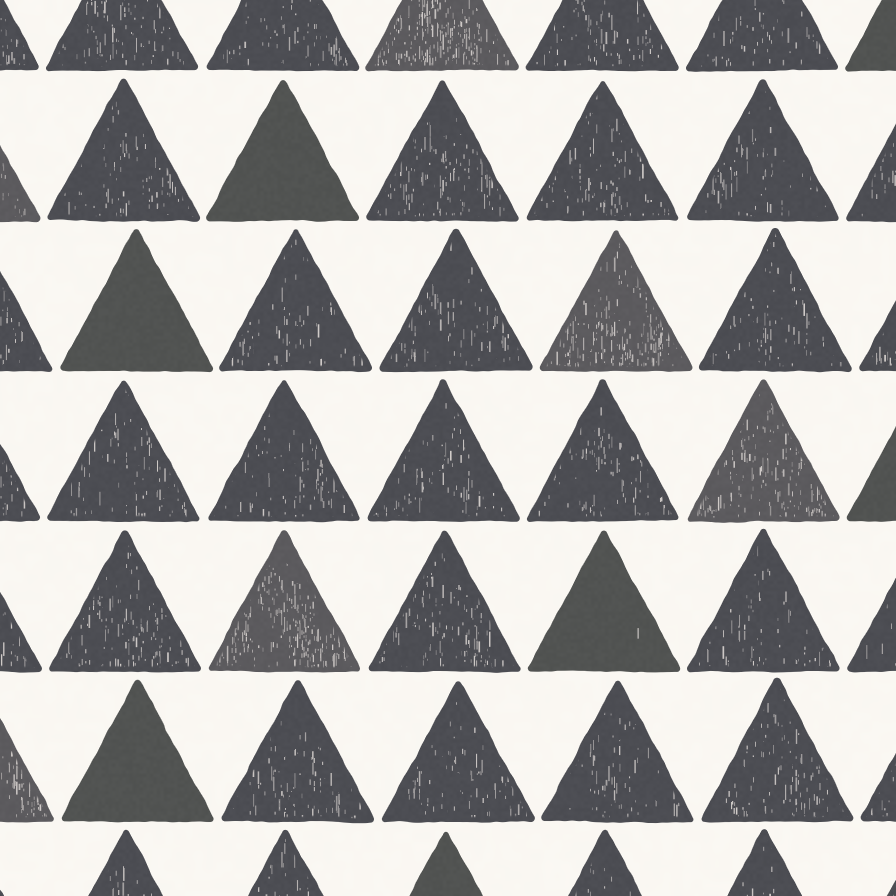
This pattern is drawn by a Shadertoy shader. Its source:

```glsl
const vec3 PAPER = vec3(0.98, 0.97, 0.95);
const vec3 INK_DARK = vec3(0.298, 0.302, 0.325);
const vec3 INK_PLAIN = vec3(0.318, 0.326, 0.320);
const vec3 INK_WORN = vec3(0.360, 0.355, 0.368);
const vec3 SCRATCH = vec3(0.82, 0.80, 0.79);

const vec2 PITCH = vec2(0.1784, 0.1677);      // column and row spacing
const vec2 FIRST = vec2(0.1367, 0.0788);      // center x, base depth from the top
const vec2 TRIANGLE = vec2(0.0813, 0.1510);   // half width, height before rounding
const float CORNER = 0.0037;
const float ROW_GAP = 0.0045;
const float ROW_DRIFT = 0.0006;
const float THIRD_ROW_SHIFT = 0.0142;
const float JITTER = 0.0016;
const float EDGE_WOBBLE = 0.0020;
const float SCRATCH_INSET = 0.0045;
const vec2 DASH_CELL = vec2(0.0029, 0.0180);
const vec2 FLECK_CELL = vec2(0.0023, 0.0065);

// Column of the plain and of the worn triangle in each row
const int PLAIN_COLUMN[7] = int[7](5, 1, 0, 5, 3, 0, 2);
const int WORN_COLUMN[7] = int[7](2, -1, 3, 4, 1, -1, 9);

float hash(vec2 p) {
    vec3 q = fract(p.xyx * 0.1031);
    q += dot(q, q.yzx + 33.33);
    return fract((q.x + q.y) * q.z);
}

float noise(vec2 p) {
    vec2 i = floor(p), f = fract(p);
    f = f * f * (3.0 - 2.0 * f);
    return mix(mix(hash(i), hash(i + vec2(1, 0)), f.x),
               mix(hash(i + vec2(0, 1)), hash(i + vec2(1, 1)), f.x), f.y);
}

// Isosceles triangle, apex at the origin, base at y = q.y
float triangleDistance(vec2 p, vec2 q) {
    p.x = abs(p.x);
    vec2 a = p - q * clamp(dot(p, q) / dot(q, q), 0.0, 1.0);
    vec2 b = p - q * vec2(clamp(p.x / q.x, 0.0, 1.0), 1.0);
    vec2 d = min(vec2(dot(a, a), p.y * q.x - p.x * q.y),
                 vec2(dot(b, b), q.y - p.y));
    return -sqrt(d.x) * sign(d.y);
}

// Vertical dashes, at most one per cell, staggered from column to column
float scratches(vec2 p, vec2 size, float density, float seed, float pixel) {
    float column = floor(p.x / size.x);
    p.y += size.y * hash(vec2(column, seed));
    vec2 cell = floor(p / size);
    vec2 id = cell + seed * 17.0;
    vec2 local = p - (cell + 0.5) * size;
    float pick = hash(id + 3.7);
    float wide = mix(0.14, 0.34, hash(id + 11.3));
    float tall = mix(0.12, 0.48, hash(id + 29.1));
    local.x -= (hash(id + 41.9) - 0.5) * 0.3 * size.x;
    local.y -= (hash(id + 53.3) - 0.5) * (1.0 - 2.0 * tall) * size.y;
    vec2 cover = clamp((vec2(wide, tall) * size - abs(local)) / pixel + 0.5, 0.0, 1.0);
    return step(pick, density) * cover.x * cover.y * mix(0.45, 1.0, hash(id + 67.7));
}

void mainImage(out vec4 fragColor, in vec2 fragCoord) {
    float pixel = 1.0 / iResolution.y;
    vec2 uv = fragCoord * pixel;
    float depth = 1.0 - uv.y;

    // Cell lookup, every third row pushed sideways
    float row = ceil((depth - FIRST.y - ROW_GAP) / PITCH.y);
    float shift = ROW_DRIFT * row + THIRD_ROW_SHIFT * step(1.5, mod(row, 3.0));
    float along = uv.x - FIRST.x - shift;
    float column = round(along / PITCH.x);
    vec2 id = vec2(column, row);

    // Position below the apex, with hand-cut irregularity
    vec2 size = TRIANGLE;
    size.y += (hash(id + 5.1) - 0.5) * 2.0 * JITTER;
    vec2 p = vec2(along - column * PITCH.x,
                  depth - FIRST.y - row * PITCH.y + CORNER + size.y);
    p.x += (hash(id + 8.3) - 0.5) * JITTER;
    p.y += p.x * (hash(id + 13.7) - 0.5) * 0.025;
    float wobble = noise(uv * 45.0) + 0.5 * noise(uv * 130.0) - 0.75;
    float d = triangleDistance(p, size) - CORNER + EDGE_WOBBLE * wobble;

    // Kind of print
    int r = clamp(int(row), 0, 6);
    bool plain = int(column) == PLAIN_COLUMN[r];
    bool worn = int(column) == WORN_COLUMN[r];
    vec3 ink = plain ? INK_PLAIN : worn ? INK_WORN : INK_DARK;
    ink += (noise(uv * 260.0) - 0.5) * 0.018;

    // Wear thickens in patches and toward the base
    float patches = smoothstep(0.2, 0.8, noise(uv * vec2(55.0, 24.0) + 9.0));
    float wear = mix(0.35, 1.0, smoothstep(0.02, 0.09, p.y)) * mix(0.35, 1.5, patches);
    wear *= plain ? 0.0 : worn ? 2.3 : mix(0.8, 1.25, hash(id + 21.0));
    float marks = max(scratches(uv, DASH_CELL, 0.13 * wear, 1.0, pixel),
                      scratches(uv, FLECK_CELL, 0.08 * wear, 2.0, pixel));
    marks *= smoothstep(0.0, 0.003, -d - SCRATCH_INSET);
    ink = mix(ink, SCRATCH, marks);

    float coverage = clamp(0.5 - d / pixel, 0.0, 1.0);
    vec3 paper = PAPER + (noise(uv * 90.0) - 0.5) * 0.006;
    fragColor = vec4(mix(paper, ink, coverage), 1.0);
}
```
